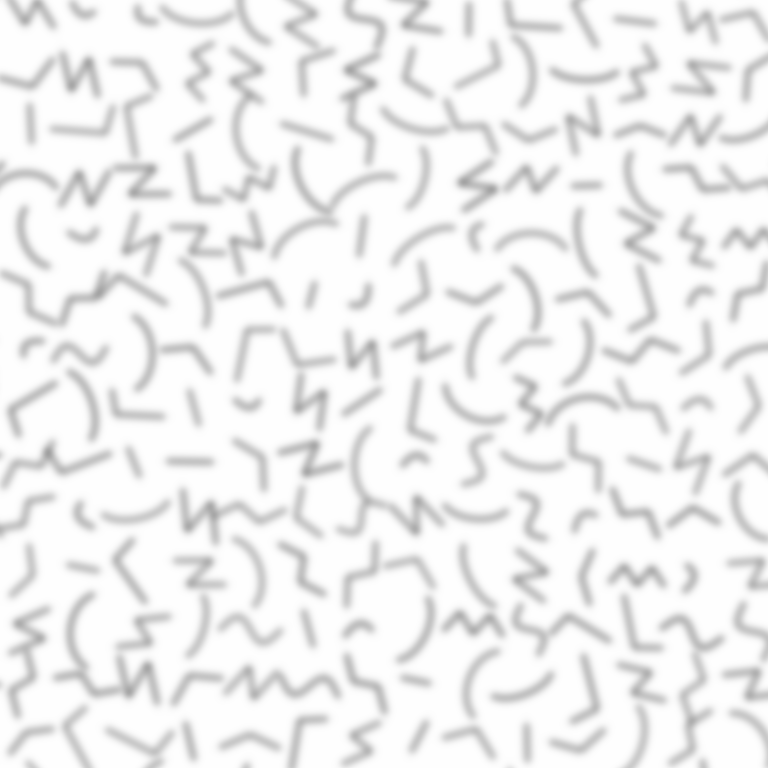
Write a WebGL 1 fragment shader that draws this pattern.

```glsl
precision highp float;
// Soft grey confetti of short strokes: lines, arcs, chevrons, hooks, cranks and zigzags.
// Each jittered grid cell holds one stroke, turned by a quarter in every other cell so
// that they interlock. Strokes are sampled as polylines and inked with a Gaussian blur.
uniform vec2 u_resolution;

#define GRID 13.8        // cells across the canvas
#define SIZE 1.14        // stroke scale within a cell
#define JITTER 0.20      // spread of the stroke centres, in cells
#define TURN 1.25        // spread of the stroke angles, in radians
#define BLUR 0.0053      // standard deviation of the blur, in canvas units
#define INK 0.25         // density at the middle of a stroke
#define INK_SPREAD 0.06  // density difference between strokes
#define PAPER 0.996
#define SEGMENTS 12

vec3 hash3(vec2 cell, float seed) {
  vec3 p = fract(vec3(cell.xyx + seed) * vec3(0.1031, 0.1030, 0.0973));
  p += dot(p, p.yxz + 33.33);
  return fract((p.xxy + p.yzz) * p.zyx);
}

mat2 rotation(float angle) {
  float c = cos(angle), s = sin(angle);
  return mat2(c, s, -s, c);
}

// Path of three straight parts, symmetric about its centre.
vec2 threePart(float u, vec2 corner, vec2 tip) {
  float a = abs(u);
  vec2 p = a < 1.0 / 3.0 ? 3.0 * a * corner : mix(corner, tip, 1.5 * a - 0.5);
  return u < 0.0 ? -p : p;
}

// Point of a stroke for u in -1..1; kind picks the shape, vary its proportions.
vec2 strokePoint(float u, float kind, float vary) {
  float a = abs(u);
  if (kind < 0.14)                                   // straight line
    return vec2(u * mix(0.22, 0.42, vary), 0.0);
  if (kind < 0.24)                                   // small hook
    return vec2(0.21 * u, 0.16 * (0.4 - u * u) + 0.06 * u);
  if (kind < 0.40)                                   // wide arc
    return vec2(0.55 * sin(1.2 * u) / sin(1.2), mix(0.25, 0.48, vary) * (cos(1.2 * u) - 0.7));
  if (kind < 0.54)                                   // chevron
    return vec2(0.45 * u, mix(0.16, 0.36, vary) * (0.5 - a));
  if (kind < 0.66) {                                 // long arm with a short one
    vec2 corner = vec2(0.34, -0.13);
    return u < 1.0 / 3.0 ? mix(vec2(-0.50, -0.10), corner, 0.75 * (u + 1.0))
                         : mix(corner, vec2(0.45, 0.30), 1.5 * u - 0.5);
  }
  if (kind < 0.79)                                   // folded Z
    return threePart(u, vec2(-mix(0.12, 0.26, vary), 0.17), vec2(0.40, 0.27));
  if (kind < 0.89)                                   // crank
    return threePart(u, vec2(0.06, 0.20), vec2(0.52, mix(0.18, 0.28, vary)));
  if (kind < 0.96)                                   // wave
    return vec2(0.46 * u, 0.17 * sin(3.6 * u));
  return vec2(0.46 * u, 0.30 * (abs(2.0 * a - 1.0) - 0.5));  // double zigzag
}

// Smooth step close to the integral of a Gaussian.
float softStep(float x) {
  return 1.0 / (1.0 + exp(-1.702 * clamp(x, -20.0, 20.0)));
}

// Blurred segment; segments laid end to end add up without a seam.
float blurredSegment(vec2 p, vec2 a, vec2 b, float sigma) {
  float len = max(length(b - a), 1e-4);
  vec2 dir = (b - a) / len;
  vec2 d = (p - a) / sigma;
  float along = dot(d, dir);
  float across = d.x * dir.y - d.y * dir.x;
  return exp(-0.5 * across * across) * (softStep(along) - softStep(along - len / sigma));
}

// Ink that the stroke of one cell leaves at p, in cell units.
float strokeInk(vec2 p, vec2 cell) {
  vec3 place = hash3(cell, 17.0);
  vec3 look = hash3(cell, 71.0);
  vec3 pose = hash3(cell, 139.0);
  vec2 q = p - cell - 0.5 - JITTER * (place.xy - 0.5);
  if (dot(q, q) > 1.1) return 0.0;

  float quarter = mod(cell.x + cell.y, 2.0) + 2.0 * step(0.5, pose.x);
  q = rotation(-1.5707963 * quarter - TURN * (place.z - 0.5)) * q;
  if (pose.y < 0.5) q.y = -q.y;

  float scale = SIZE * mix(0.9, 1.08, pose.z);
  float sum = 0.0;
  vec2 from = scale * strokePoint(-1.0, look.x, look.y);
  for (int i = 1; i <= SEGMENTS; i++) {
    float u = 2.0 * float(i) / float(SEGMENTS) - 1.0;
    vec2 to = scale * strokePoint(u, look.x, look.y);
    sum += blurredSegment(q, from, to, BLUR * GRID);
    from = to;
  }
  return sum * (INK + INK_SPREAD * (look.z - 0.5));
}

void main() {
  vec2 p = gl_FragCoord.xy / min(u_resolution.x, u_resolution.y) * GRID;
  vec2 home = floor(p);
  float ink = 0.0;
  for (int y = -1; y <= 1; y++)
    for (int x = -1; x <= 1; x++)
      ink += strokeInk(p, home + vec2(float(x), float(y)));
  gl_FragColor = vec4(vec3(PAPER * exp(-ink)), 1.0);
}
```
